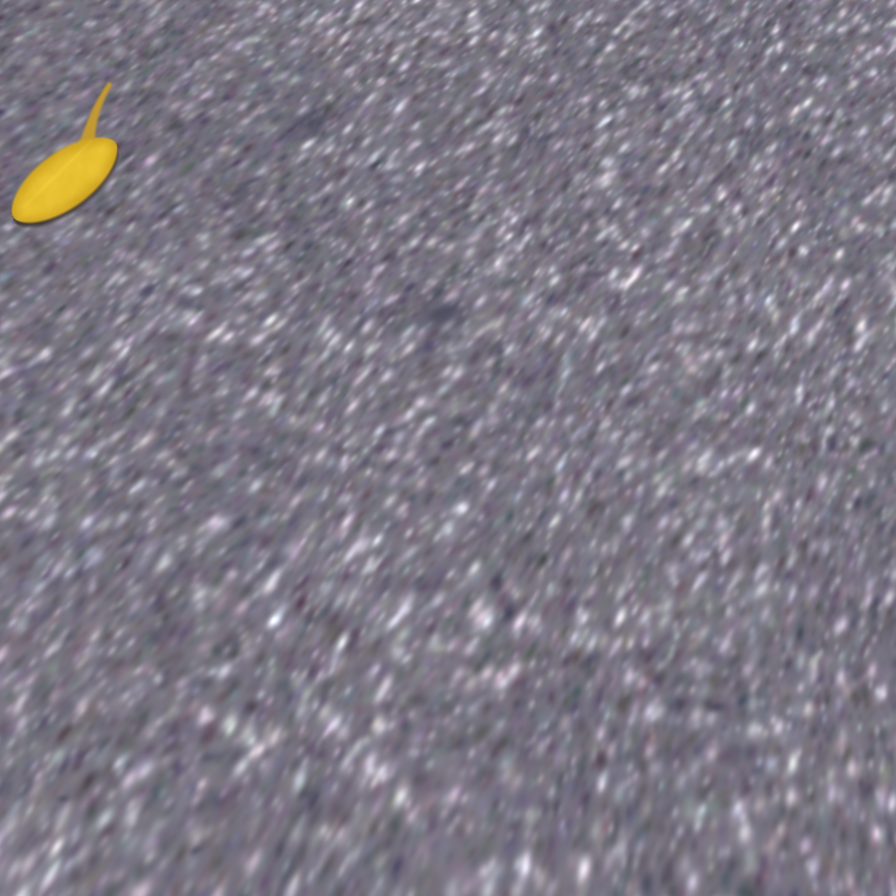
Give the GLSL for this texture, as a three.js fragment shader.

```glsl
// Weathered grey-violet asphalt seen at a slant, with one fallen yellow leaf.
// Jittered cells hold stretched soft grains and sparse dark pits; layered sines
// vary the tone, and distance functions shape the leaf and its stem.
varying vec2 vUv;

const vec3 ASPHALT = vec3(0.475, 0.458, 0.508);
const vec3 PIT_COLOR = vec3(0.25, 0.25, 0.34);
const vec3 LEAF_LIGHT = vec3(0.91, 0.76, 0.20);
const vec3 LEAF_DEEP = vec3(0.80, 0.63, 0.13);
const vec3 STEM_COLOR = vec3(0.76, 0.60, 0.20);
const vec3 SHADOW_COLOR = vec3(0.20, 0.17, 0.16);

vec3 hash3(vec2 cell, float seed) {
  vec3 p = fract(vec3(cell.xyx + seed) * vec3(0.1031, 0.1030, 0.0973));
  p += dot(p, p.yxz + 33.33);
  return fract((p.xxy + p.yzz) * p.zyx);
}

mat2 rotation(float angle) {
  float c = cos(angle), s = sin(angle);
  return mat2(c, -s, s, c);
}

// Slow tone changes, roughly -1 to 1
float patches(vec2 p) {
  float sum = 0.0, weight = 0.5;
  for (int i = 0; i < 4; i++) {
    sum += weight * sin(p.x + 1.7 * sin(p.y)) * cos(p.y - 1.3 * sin(p.x * 0.8));
    p = rotation(0.9) * p * 1.9 + 2.3;
    weight *= 0.6;
  }
  return sum;
}

// Sum of soft tinted grains, most near neutral and a few very bright
vec3 grains(vec2 p, float seed, float sparkle) {
  vec2 cell = floor(p);
  vec3 sum = vec3(0.0);
  for (int y = -1; y <= 1; y++) {
    for (int x = -1; x <= 1; x++) {
      vec2 id = cell + vec2(float(x), float(y));
      vec3 place = hash3(id, seed);
      vec3 tint = hash3(id, seed + 57.0) - 0.5;
      vec2 d = p - id - place.xy;
      float glint = 0.15 * place.z - 0.09 + sparkle * pow(place.z, 7.0);
      sum += (glint + 0.05 * tint) * exp(-4.2 * dot(d, d));
    }
  }
  return sum;
}

// Coverage of small flat dents, present in only some cells
float pits(vec2 p, float seed, float share) {
  vec2 cell = floor(p);
  float cover = 0.0;
  for (int y = -1; y <= 1; y++) {
    for (int x = -1; x <= 1; x++) {
      vec2 id = cell + vec2(float(x), float(y));
      vec3 place = hash3(id, seed);
      vec3 look = hash3(id, seed + 31.0);
      vec2 d = rotation(0.6 * look.x) * (p - id - place.xy);
      d /= mix(0.05, 0.13, look.y) * vec2(1.3, 0.7);
      float present = step(place.z, share);
      cover = max(cover, present * mix(0.3, 0.75, look.z) * exp(-dot(d, d)));
    }
  }
  return cover;
}

// Approximate signed distance to a lens-shaped blade from base to tip
float bladeDistance(vec2 p, vec2 base, vec2 tip, float halfWidth) {
  vec2 axis = tip - base;
  float len = length(axis);
  vec2 q = vec2(dot(p - base, axis), axis.x * p.y - axis.y * p.x
    - axis.x * base.y + axis.y * base.x) / len;
  float t = clamp(q.x / len, 0.0, 1.0);
  float width = halfWidth * pow(4.0 * t * (1.0 - t), 0.58);
  return max(abs(q.y) - width, abs(q.x - 0.5 * len) - 0.5 * len);
}

// Distance to a bent stroke that narrows from start to finish
float stemDistance(vec2 p, vec2 start, vec2 finish, float bend) {
  vec2 axis = finish - start;
  float t = clamp(dot(p - start, axis) / dot(axis, axis), 0.0, 1.0);
  vec2 center = start + axis * t + vec2(bend * t * (1.0 - t), 0.0);
  return length(p - center) - mix(0.0095, 0.0028, sqrt(t));
}

float fill(float dist, float blur) {
  return 1.0 - smoothstep(-blur, blur, dist);
}

void main() {
  // Slanted ground: grains shrink with distance and turn slowly
  vec2 ground = (vUv - 0.5) * (0.85 + 0.40 * vUv.y);
  float angle = 0.88 + 0.22 * (vUv.x - vUv.y);
  vec2 streak = rotation(angle) * ground + 0.004 * sin(ground.yx * 23.0);
  float tone = patches(vUv * 8.0 + 1.0);
  float worn = smoothstep(0.55, 0.0, distance(vUv, vec2(0.0, 0.95)));
  float sparkle = 0.29 + 0.08 * tone - 0.16 * worn;

  // Asphalt surface
  vec3 color = ASPHALT + vec3(0.020, 0.020, 0.017) * tone - 0.012 * worn;
  color += grains(streak * vec2(50.0, 102.0), 11.0, sparkle);
  color += 0.5 * grains(streak * vec2(85.0, 165.0), 203.0, sparkle);
  float dents = max(pits(vUv * 6.0, 5.0, 0.22), 0.7 * pits(vUv * 11.0, 83.0, 0.13));
  color = mix(color, PIT_COLOR, dents);

  // Leaf with a thin contact shadow, shaded blade and pale midrib
  vec2 base = vec2(0.015, 0.757), tip = vec2(0.129, 0.841);
  float blade = bladeDistance(vUv, base, tip, 0.031);
  float shadow = bladeDistance(vUv + vec2(-0.001, 0.005), base, tip, 0.030);
  float stem = stemDistance(vUv, vec2(0.098, 0.841), vec2(0.122, 0.905), -0.016);
  float rib = bladeDistance(vUv, base + 0.012, vec2(0.102, 0.843), 0.0015);
  vec3 leaf = mix(LEAF_DEEP, LEAF_LIGHT, smoothstep(0.004, -0.018, blade));
  leaf += 0.025 * patches(vUv * 70.0) + 0.04 * fill(rib, 0.003);
  color = mix(color, SHADOW_COLOR, 0.8 * fill(shadow, 0.004));
  color = mix(color, STEM_COLOR, fill(stem, 0.0025));
  color = mix(color, leaf, fill(blade, 0.0025));
  gl_FragColor = vec4(clamp(color, 0.0, 1.0), 1.0);
}
```
